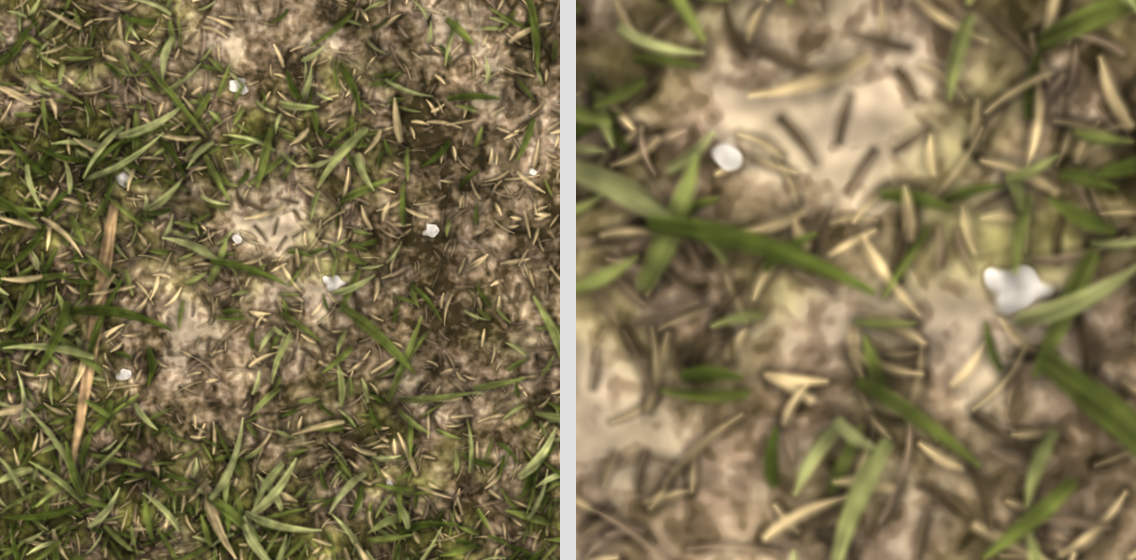
Left, the full canvas; right, a detail of the centre.
Write a three.js fragment shader that draws this texture.

```glsl
varying vec2 vUv;

// Soil, litter and grass colours
const vec3 SOIL_DARK = vec3(0.24, 0.20, 0.13);
const vec3 SOIL_BROWN = vec3(0.43, 0.36, 0.27);
const vec3 SOIL_TAN = vec3(0.60, 0.51, 0.41);
const vec3 SOIL_PALE = vec3(0.80, 0.71, 0.59);
const vec3 STRAW = vec3(0.80, 0.70, 0.51);
const vec3 STICK = vec3(0.74, 0.60, 0.43);
const vec3 PEBBLE = vec3(0.88, 0.84, 0.78);
const vec3 MOSS = vec3(0.36, 0.35, 0.16);
const vec3 GRASS_DARK = vec3(0.23, 0.27, 0.10);
const vec3 GRASS_MID = vec3(0.40, 0.43, 0.20);
const vec3 GRASS_PALE = vec3(0.63, 0.63, 0.41);

// Tuning, in canvas units
const float EXPOSURE = 1.10;
const float EDGE = 0.0034;
const float SHADOW = 0.24;
const float SHADOW_REACH = 0.013;
const float GRIT_CONTRAST = 0.95;
const float BROAD_CONTRAST = 0.45;
const float PEBBLE_CELLS = 11.0;
const float PEBBLE_SHARE = 0.08;
const int PER_CELL = 4;
const float TAU = 6.28319;

vec4 hash4(vec2 p) {
  vec4 q = fract(p.xyxy * vec4(0.1031, 0.1030, 0.0973, 0.1099));
  q += dot(q, q.wzxy + 33.33);
  return fract((q.xxyz + q.yzzw) * q.zywx);
}

float corner(vec2 cell, vec2 offset) {
  return dot(hash4(cell).xy * 2.0 - 1.0, offset);
}

float gradientNoise(vec2 p) {
  vec2 i = floor(p), f = p - i, e = vec2(1.0, 0.0);
  vec2 u = f * f * f * (f * (f * 6.0 - 15.0) + 10.0);
  return mix(mix(corner(i, f), corner(i + e, f - e), u.x),
             mix(corner(i + e.yx, f - e.yx), corner(i + 1.0, f - 1.0), u.x), u.y);
}

float blob(vec2 p, vec2 centre, float radius) {
  vec2 d = (p - centre) / radius;
  return exp(-dot(d, d));
}

// Chance of grass growing at a point
float grassCover(vec2 p) {
  float left = 1.0 - smoothstep(0.05, 0.45, p.x);
  float bottom = 1.0 - smoothstep(0.06, 0.36, p.y);
  float tufts = blob(p, vec2(0.50, 0.80), 0.16) + 0.8 * blob(p, vec2(0.59, 0.52), 0.08);
  float c = 0.7 * left + 0.75 * bottom + 0.95 * tufts + 0.9 * gradientNoise(p * 5.0 + 3.0);
  return clamp(c - 0.35 * blob(p, vec2(0.35, 0.93), 0.10), 0.07, 0.9);
}

vec3 soil(vec2 p, float cover) {
  vec2 warped = p + 0.012 * vec2(gradientNoise(p * 25.0), gradientNoise(p * 25.0 + 40.0));
  float grit = 0.6 * gradientNoise(warped * 20.0) + 0.6 * gradientNoise(warped * 46.0 + 7.0)
             + 0.5 * gradientNoise(warped * 88.0 + 13.0) + 0.15 * gradientNoise(p * 160.0);
  float light = 0.30 * blob(p, vec2(0.48, 0.59), 0.15) + 0.16 * blob(p, vec2(0.42, 0.42), 0.13)
              + 0.26 * blob(p, vec2(0.35, 0.93), 0.12) - 0.18 * blob(p, vec2(0.86, 0.58), 0.17)
              - 0.35 * blob(p, vec2(0.02, 0.50), 0.08);
  float broad = gradientNoise(p * 6.0) + gradientNoise(p * 11.0 + 23.0);
  float t = 0.54 + light - 0.10 * cover + BROAD_CONTRAST * broad + GRIT_CONTRAST * grit;
  vec3 col = mix(SOIL_DARK, SOIL_BROWN, smoothstep(0.10, 0.42, t));
  col = mix(col, SOIL_TAN, smoothstep(0.40, 0.68, t));
  col = mix(col, SOIL_PALE, smoothstep(0.66, 1.0, t));
  float moss = cover * smoothstep(-0.25, 0.2, gradientNoise(p * 14.0 + 60.0));
  return mix(col, MOSS * (0.55 + 0.9 * t), min(1.2 * moss, 0.9));
}

// One curved, tapering blade with a soft contact shadow
void blade(inout vec3 col, vec2 p, float angle, float len, float width, float bend, vec3 tint) {
  vec2 dir = vec2(cos(angle), sin(angle));
  vec2 q = vec2(dot(p, dir), dot(p, vec2(-dir.y, dir.x)));
  float s = clamp(q.x / len, 0.0, 1.0);
  q.y -= bend * len * s * s;
  float halfWidth = width * mix(0.7, 1.0, smoothstep(0.0, 0.3, s)) * (1.0 - 0.75 * s * s * s);
  float d = length(vec2(q.x - s * len, q.y)) - halfWidth;
  col *= 1.0 - SHADOW * (1.0 - smoothstep(0.0, min(SHADOW_REACH, 3.0 * width), d));
  float side = clamp(q.y / halfWidth, -1.0, 1.0);
  float fibre = gradientNoise(vec2(q.x * 26.0, q.y * 150.0) + angle * 9.0);
  vec3 lit = tint * (0.82 + 0.32 * s + 0.12 * side + 0.4 * fibre);
  col = mix(col, lit, 0.92 - 0.92 * smoothstep(-EDGE, EDGE, d));
}

vec3 litterTint(vec4 r) {
  vec3 dull = mix(SOIL_DARK, SOIL_TAN, r.x);
  return mix(dull, STRAW * (0.75 + 0.4 * r.y), step(0.5, r.z));
}

vec3 grassTint(vec4 r) {
  vec3 green = mix(GRASS_DARK, GRASS_MID, smoothstep(0.0, 0.55, r.x));
  green = mix(green, GRASS_PALE, smoothstep(0.5, 1.0, r.x));
  return mix(green, STRAW * 0.9, step(0.9, r.z));
}

// Jittered grid of blades; a small spread gathers each cell into a tuft
void scatter(inout vec3 col, vec2 p, float cells, float seed, float width, float spread, float green) {
  vec2 home = floor(p * cells);
  for (int y = -1; y <= 1; y++) for (int x = -1; x <= 1; x++) {
    vec2 id = home + vec2(float(x), float(y));
    vec2 tuft = hash4(id + seed).xy;
    for (int k = 0; k < PER_CELL; k++) {
      vec4 place = hash4(id + vec2(seed + 5.0, 31.0 * float(k + 1)));
      vec4 look = hash4(id + vec2(seed + 71.0, 47.0 * float(k + 1)));
      vec2 root = (id + mix(tuft, place.xy, spread)) / cells;
      float len = mix(0.45, 0.85, place.z) / cells;
      if (length(p - root) > len * 1.06 + SHADOW_REACH + width) continue;
      float cover = grassCover(root);
      float chance = mix(0.28 + 0.25 * cover, cover, green);
      if (look.w > chance) continue;
      vec3 tint = mix(litterTint(look), grassTint(look), green);
      blade(col, p - root, place.w * TAU, len, width * (0.6 + 0.7 * look.y), 0.7 * (look.x - 0.5), tint);
    }
  }
}

void pebbles(inout vec3 col, vec2 p) {
  vec2 id = floor(p * PEBBLE_CELLS);
  vec4 r = hash4(id + 211.0);
  vec2 q = p - (id + 0.3 + 0.4 * r.xy) / PEBBLE_CELLS;
  float radius = mix(0.006, 0.017, r.z * r.z);
  float d = length(q * vec2(1.0, 1.25)) - radius + 0.012 * gradientNoise(p * 70.0);
  float present = step(r.w, PEBBLE_SHARE);
  col *= 1.0 - 0.2 * present * (1.0 - smoothstep(0.0, 0.008, d));
  vec3 stone = PEBBLE * (0.95 + 6.0 * q.y + 0.2 * gradientNoise(p * 110.0));
  col = mix(col, stone, present * (1.0 - smoothstep(-EDGE, EDGE, d)));
}

void main() {
  vec2 p = vUv;
  vec3 col = soil(p, grassCover(p));

  // Dry litter and stones
  scatter(col, p, 27.0, 11.0, 0.0028, 1.0, 0.0);
  scatter(col, p, 14.0, 131.0, 0.0030, 1.0, 0.0);
  pebbles(col, p);

  // Short grass, the dry stick, then longer blades and tufts
  scatter(col, p, 18.0, 307.0, 0.0042, 1.0, 1.0);
  blade(col, p - vec2(0.203, 0.635), -1.71, 0.50, 0.013, -0.02, STICK);
  scatter(col, p, 9.0, 401.0, 0.0062, 0.5, 1.0);
  scatter(col, p, 4.8, 503.0, 0.0085, 0.15, 1.0);

  // Mottling from broad shade to fine grain
  float mottle = 0.40 * gradientNoise(p * 8.0 + 17.0) + 0.35 * gradientNoise(p * 19.0 + 51.0)
               + 0.30 * gradientNoise(p * 38.0) + 0.22 * gradientNoise(p * 75.0 + 90.0);
  col *= EXPOSURE * (1.0 + mottle);
  gl_FragColor = vec4(clamp(col, 0.0, 1.0), 1.0);
}
```
